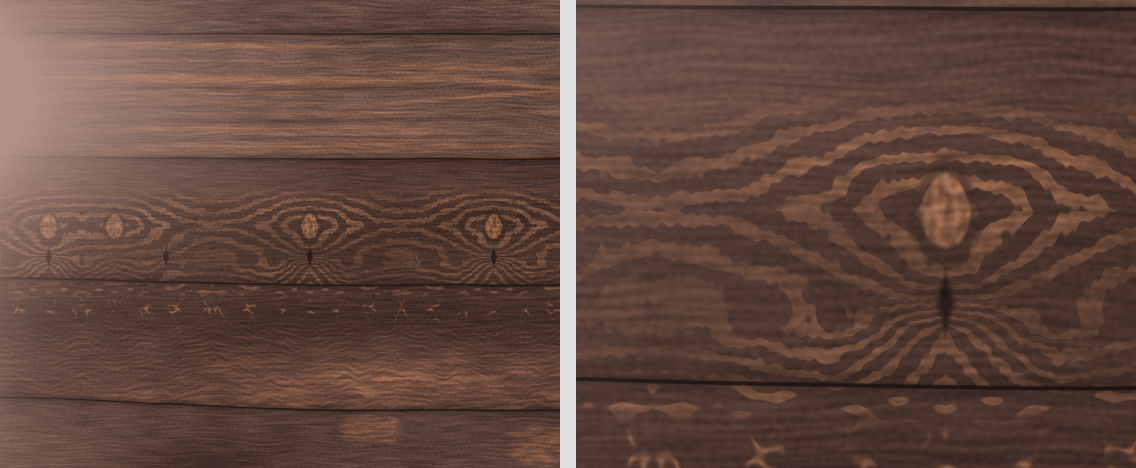
Left: the whole. Right: its middle third, enlarged.
This texture is drawn by a WebGL 1 fragment shader. Its source:

```glsl
precision highp float;
// Five dark stained wooden planks with mirrored knot figure and pale haze from the left.
uniform vec2 u_resolution;

// Lengths are in canvas heights, y runs down from the top.
const vec4 SEAM_LEFT = vec4(0.071, 0.335, 0.595, 0.850);
const vec4 SEAM_RIGHT = vec4(0.073, 0.340, 0.610, 0.877);
const float SEAM_WIDTH = 0.0014;
const vec4 EYES = vec4(0.104, 0.245, 0.662, 1.055);
const vec4 KNOTS = vec4(0.104, 0.355, 0.662, 1.055);
const float EYE_Y = 0.483, KNOT_Y = 0.549;
const float RING_STEP = 0.0165, CURL_STEP = 0.064;
const vec3 SHADOW = vec3(0.13, 0.085, 0.075);
const vec3 DARK = vec3(0.24, 0.165, 0.14);
const vec3 UMBER = vec3(0.325, 0.225, 0.20);
const vec3 TAUPE = vec3(0.41, 0.305, 0.27);
const vec3 ORANGE = vec3(0.58, 0.39, 0.28);
const vec3 HAZE = vec3(0.72, 0.59, 0.55);

vec2 gradient(vec2 cell) {
  float a = 6.2832 * fract(sin(dot(cell, vec2(127.1, 311.7))) * 4375.85);
  return vec2(cos(a), sin(a));
}
float noise(vec2 p) {
  vec2 i = floor(p), f = fract(p), e = vec2(1.0, 0.0);
  vec2 u = f * f * f * (f * (f * 6.0 - 15.0) + 10.0);
  float top = mix(dot(gradient(i), f), dot(gradient(i + e.xy), f - e.xy), u.x);
  float low = mix(dot(gradient(i + e.yx), f - e.yx), dot(gradient(i + 1.0), f - 1.0), u.x);
  return mix(top, low, u.y);
}
float bell(float d, float width) { return exp(-d * d / (width * width)); }

// Distance along x to the nearest eye, which mirrors the figure.
float eyeOffset(float x) {
  vec4 d = abs(x - EYES);
  return min(min(d.x, d.y), min(d.z, d.w));
}

// Long straight grain, with one flame closing at the right.
vec3 streakPlank(vec2 q) {
  float y = q.y + 0.012 * noise(q * vec2(2.0, 5.0));
  float wide = noise(vec2(q.x * 0.8, y * 46.0));
  float thin = noise(vec2(q.x * 1.1 + 7.0, y * 125.0));
  vec3 c = mix(TAUPE, UMBER, 0.8 * smoothstep(0.0, 0.4, -wide) + 0.2 * smoothstep(0.1, 0.3, -thin));
  c = mix(c, ORANGE, 0.5 * smoothstep(0.14, 0.34, wide) + 0.4 * smoothstep(0.18, 0.32, thin));
  float spread = 0.036 * (1.0 - smoothstep(0.75, 1.3, q.x));
  float flame = bell(abs(y - 0.188) - spread, 0.005) * smoothstep(0.6, 1.1, q.x);
  return mix(c, ORANGE * 1.08, 0.75 * flame);
}

// Rings merge around the eyes and pinch together at the dark knots.
vec3 eyePlank(vec2 q) {
  float y = q.y, knot = 0.0, m = eyeOffset(q.x);
  for (int i = 0; i < 4; i++) {
    vec2 d = q - vec2(KNOTS[i], KNOT_Y);
    y += 1.7 * d.y * bell(d.x, 0.045) * bell(d.y, 0.03);
    knot = max(knot, 1.0 - smoothstep(0.4, 1.2, abs(d.x) / 0.008 + abs(d.y) / 0.026));
  }
  float dy = y - EYE_Y, sum = exp(-40.0 * (abs(dy) + 0.055));
  for (int i = 0; i < 4; i++) sum += exp(-40.0 * length(vec2((q.x - EYES[i]) * 0.52, dy)));
  float lower = smoothstep(0.53, 0.575, q.y);
  float dist = -log(sum) / 40.0 + 0.006 * noise(vec2(m, q.y) * vec2(30.0, 45.0));
  dist += 0.0035 * noise(q * vec2(150.0, 80.0)) - 0.5 * min(m, 0.08) * lower;
  float ring = smoothstep(0.0, 0.5, sin(6.2832 * dist / RING_STEP * (1.0 + 0.25 * lower)));
  float reach = smoothstep(0.385, 0.435, q.y) * (0.85 + 0.7 * noise(q * vec2(6.0, 14.0)));
  reach *= mix(1.0, 0.5, smoothstep(0.08, 0.2, m)) * mix(1.0, 0.65, smoothstep(0.50, 0.56, q.y));
  vec3 c = mix(UMBER, DARK, 0.6 * smoothstep(0.40, 0.46, q.y));
  c = mix(c, ORANGE * 0.94, 0.78 * ring * reach * (0.9 + 0.6 * noise(q * vec2(50.0, 170.0))));
  // Kernel at the heart of each eye
  float rise = q.y - EYE_Y, k = length(vec2(m / (0.019 - 0.2 * max(-rise, 0.0)), rise / 0.028));
  c = mix(c, DARK, 0.7 * (1.0 - smoothstep(1.2, 1.6, k)));
  c = mix(c, ORANGE * (0.92 + 0.5 * noise(q * vec2(150.0, 80.0))), 0.85 - 0.85 * smoothstep(0.85, 1.05, k));
  return mix(c, SHADOW, 0.9 * knot);
}

// Broken mirrored curls over faint nested arches and a lighter worn base.
vec3 figuredPlank(vec2 q) {
  vec2 p = vec2(eyeOffset(q.x), q.y);
  float bend = noise(p * vec2(30.0, 22.0));
  float gate = smoothstep(-0.2, 0.7, cos(6.2832 * p.x / CURL_STEP)) * smoothstep(-0.25, 0.2, noise(q * vec2(50.0, 60.0)));
  float curl = bell(noise(p * vec2(42.0, 36.0) + 3.0), 0.07) * bell(q.y - 0.662, 0.02) * gate;
  float fringe = smoothstep(0.12, 0.28, noise(p * vec2(45.0, 100.0))) * bell(q.y - 0.617, 0.013);
  float arches = smoothstep(0.2, 0.9, sin(q.y * 520.0 + 150.0 * p.x + 6.0 * bend));
  float worn = smoothstep(0.72, 0.82, q.y) * smoothstep(0.36, 0.5, q.x) * (0.7 + 0.9 * noise(q * vec2(7.0, 18.0)));
  worn += 0.8 * bell(q.x - 0.29, 0.12) * bell(q.y - 0.85, 0.02);
  float ripple = smoothstep(-0.25, 0.35, noise(vec2(q.x * 12.0, q.y * 120.0 + 2.0 * bend)));
  vec3 c = mix(UMBER, DARK, 0.6 * bell(q.y - 0.67, 0.07));
  c = mix(c, ORANGE, 0.16 * arches * smoothstep(0.67, 0.72, q.y) * (1.0 + 2.0 * noise(q * vec2(20.0, 40.0))));
  c = mix(c, ORANGE, clamp(worn * (0.2 + 0.55 * ripple), 0.0, 0.7));
  return mix(c, ORANGE * 1.12, clamp(0.75 * curl + 0.5 * fringe, 0.0, 0.8));
}

float patchMask(vec2 q, vec2 center, vec2 radius) {
  return 1.0 - smoothstep(0.75, 1.05, length((q - center) / radius) + 0.4 * noise(q * vec2(22.0, 60.0)));
}
vec3 bottomPlank(vec2 q) {
  float mask = max(patchMask(q, vec2(0.79, 0.918), vec2(0.075, 0.035)), patchMask(q, vec2(1.165, 0.95), vec2(0.085, 0.047)));
  vec3 c = mix(mix(UMBER, TAUPE, 0.3), DARK, 0.8 * bell(q.x - 0.42, 0.16) * smoothstep(0.92, 1.0, q.y));
  return mix(c, ORANGE, mask * (0.45 + 0.6 * noise(q * vec2(35.0, 150.0))));
}

void main() {
  vec2 q = vec2(gl_FragCoord.x, u_resolution.y - gl_FragCoord.y) / u_resolution.y;
  float pixel = 1.0 / u_resolution.y;
  vec4 seams = mix(SEAM_LEFT, SEAM_RIGHT, smoothstep(0.0, 0.75, q.x)) + 0.0025 * noise(vec2(q.x * 6.0, 3.5));
  vec3 color = mix(TAUPE, UMBER, 0.4 + noise(vec2(eyeOffset(q.x) * 8.0, q.y * 120.0)));
  if (q.y > seams.w) color = bottomPlank(q);
  else if (q.y > seams.z) color = figuredPlank(q);
  else if (q.y > seams.y) color = eyePlank(q);
  else if (q.y > seams.x) color = streakPlank(q);
  // Fine fibres and specks
  float fibre = noise(vec2(q.x * 14.0, q.y * 215.0 + 2.0 * noise(q * 9.0)));
  color *= 1.0 + 0.30 * fibre + 0.16 * noise(q * vec2(170.0, 210.0)) + 0.2 * noise(q * vec2(3.0, 8.0));
  // Seams with a soft shadow
  for (int i = 0; i < 4; i++) {
    float d = abs(q.y - seams[i]);
    color *= 1.0 - 0.22 * bell(d, 0.011);
    color = mix(color, SHADOW * 0.7, 0.9 - 0.9 * smoothstep(SEAM_WIDTH - pixel, SEAM_WIDTH + pixel, d));
  }
  // Pale haze
  float haze = 0.74 * bell(length(vec2(q.x / 0.46, (q.y - 0.20) / 0.30)), 1.0) + 0.34 * exp(-q.x / 0.14);
  gl_FragColor = vec4(mix(color, HAZE, min(haze, 0.93)), 1.0);
}
```
